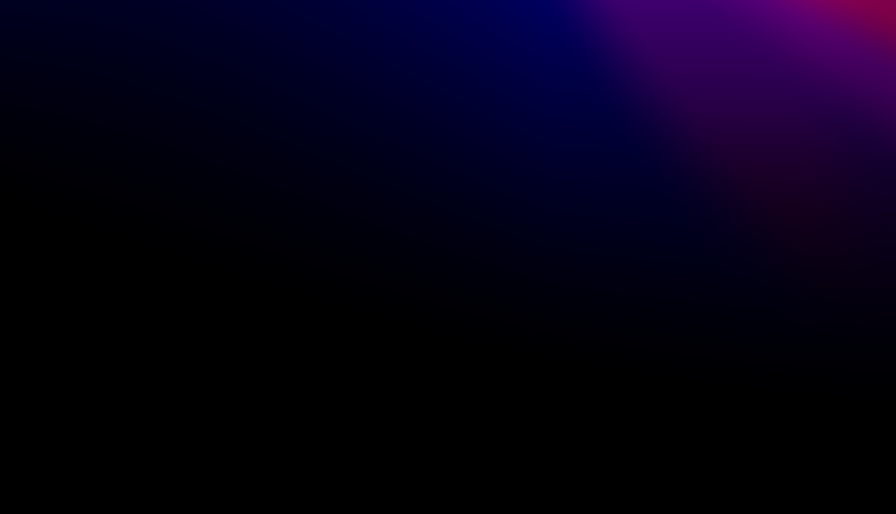
Write a WebGL 1 fragment shader that draws this background.

```glsl
precision highp float;
// A dark sky lit from the top right: a navy glow sinks into black along a
// slanted horizon, crossed by a soft violet beam and a magenta corner.
// Each layer is a smooth ramp over canvas coordinates.
uniform vec2 u_resolution;

// Navy light, brighter to the right, reaching further down there too.
float navyGlow(float x, float depth) {
  float reach = 0.42 + 0.68 * x - 0.28 * x * x;
  float fade = pow(clamp(1.0 - depth / reach, 0.0, 1.0), 1.4);
  return min(0.13 + 0.66 * x * x, 0.38) * fade;
}

// Coverage of the violet beam to the right of its curved left edge.
float violetBeam(float x, float depth) {
  float edge = 0.6 + 0.25 * depth + 0.22 * depth * depth;
  float width = 0.1 + 0.12 * depth;
  return smoothstep(0.0, width, x - edge);
}

void main() {
  vec2 uv = gl_FragCoord.xy / u_resolution;
  float depth = 1.0 - uv.y;

  vec3 color = vec3(0.0, 0.0, navyGlow(uv.x, depth));

  // Violet beam, turning plum before it dies out
  float beam = violetBeam(uv.x, depth);
  float beamFade = pow(clamp(1.0 - depth / 0.7, 0.0, 1.0), 1.3);
  float rightDim = 1.0 - 0.35 * smoothstep(0.88, 1.0, uv.x);
  color += vec3(0.24, 0.0, 0.05) * beam * beamFade * rightDim;
  color.b *= 1.0 - 0.3 * beam * rightDim * smoothstep(0.15, 0.45, depth);

  // Bright purple band above a diagonal in the top right
  float band = smoothstep(-0.07, 0.07, uv.x - 0.833 - 0.67 * depth);
  color += vec3(0.14, 0.0, 0.04) * band;

  // Magenta corner
  float corner = smoothstep(-0.02, 0.12, uv.x - 0.86 - depth);
  color += vec3(0.2, 0.0, -0.16) * corner;

  gl_FragColor = vec4(clamp(color, 0.0, 1.0), 1.0);
}
```
